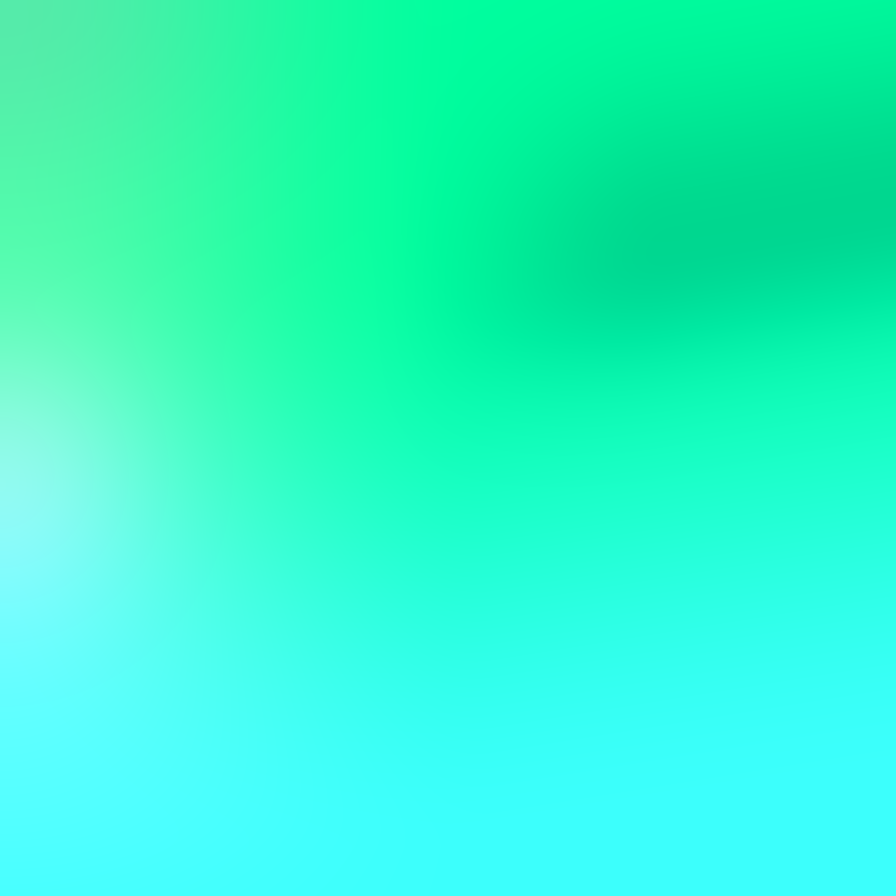
Reproduce this background procedurally as a WebGL 1 fragment shader.

```glsl
precision highp float;
// Soft green-to-cyan gradient with a pale glow at the left and a deep green valley at the right.

uniform vec2 u_resolution;

// Bell-shaped falloff: 1 at the centre, fading over the given radii
float bell(vec2 offset, vec2 radii) {
  vec2 q = offset / radii;
  return exp(-dot(q, q));
}

void main() {
  vec2 p = gl_FragCoord.xy / u_resolution;

  // Base: green above, cyan below, with the boundary rising at the right
  float height = p.y - 0.16 * max(p.x - 0.5, 0.0);
  float cyanAmount = 1.0 - smoothstep(0.05, 0.75, height);
  vec3 color = mix(vec3(0.0, 1.0, 0.62), vec3(0.235, 1.0, 0.988), cyanAmount);

  // Milky lift along the left side, weaker toward the bottom
  float lift = (1.0 - smoothstep(0.0, 0.55, p.x)) * smoothstep(-0.2, 0.6, p.y);
  color += lift * vec3(0.305, 0.0, 0.045);

  // Pale glow on the left edge
  color += bell(p - vec2(0.0, 0.47), vec2(0.17)) * vec3(0.2, -0.02, 0.06);
  color += bell(p - vec2(0.0, 0.42), vec2(0.2, 0.22)) * vec3(0.0, 0.0, 0.085);

  // Muted upper-left corner
  color += bell(p - vec2(0.0, 1.0), vec2(0.28, 0.2)) * vec3(0.03, -0.08, 0.0);

  // Deep green valley, softer on its upper slope
  float across = p.y - (0.72 + 0.18 * (p.x - 0.75));
  float slope = across > 0.0 ? 0.19 : 0.12;
  float valley = bell(vec2(0.0, across), vec2(1.0, slope)) * smoothstep(0.4, 0.75, p.x);
  color -= valley * vec3(0.06, 0.158, 0.065);

  gl_FragColor = vec4(clamp(color, 0.0, 1.0), 1.0);
}
```
